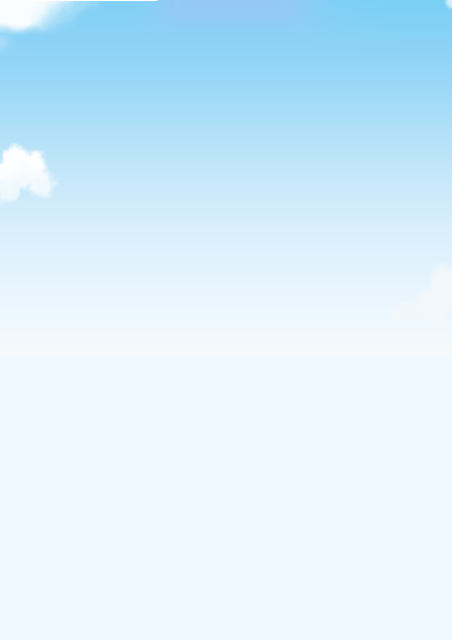
Reproduce this background procedurally as a Shadertoy shader.

```glsl
// Pale blue sky fading to a blank lower field, with soft clouds at the edges.
#define SHEET_ASPECT 0.708
#define HORIZON 0.561
#define NOISE_SCALE 48.0
#define CLOUD_RAGGED 0.026
#define FIELD_COLOR vec3(0.941, 0.973, 1.0)
#define VIOLET_TINT vec3(0.595, 0.785, 0.965)
#define CLOUD_WHITE vec3(0.995, 0.998, 1.0)
#define CLOUD_SHADE vec3(0.90, 0.955, 0.99)
#define PALE_CLOUD vec3(0.952, 0.970, 0.982)

// Hash and value noise
float hash(vec2 p) {
    vec3 q = fract(vec3(p.xyx) * 0.1031);
    q += dot(q, q.yzx + 33.33);
    return fract((q.x + q.y) * q.z);
}

float noise(vec2 p) {
    vec2 cell = floor(p), f = fract(p);
    f = f * f * (3.0 - 2.0 * f);
    return mix(mix(hash(cell), hash(cell + vec2(1, 0)), f.x),
               mix(hash(cell + vec2(0, 1)), hash(cell + vec2(1, 1)), f.x), f.y);
}

float fbm(vec2 p) {
    float sum = 0.0, weight = 0.5;
    for (int i = 0; i < 5; i++) {
        sum += weight * noise(p);
        p = mat2(1.6, 1.2, -1.2, 1.6) * p + 7.3;
        weight *= 0.5;
    }
    return sum;
}

// Vertical gradient: each stop is a colour and its depth below the top
vec3 skyColor(float depth) {
    vec4 stops[9] = vec4[9](
        vec4(0.505, 0.815, 0.960, 0.00), vec4(0.555, 0.825, 0.965, 0.07),
        vec4(0.605, 0.845, 0.967, 0.13), vec4(0.680, 0.875, 0.970, 0.195),
        vec4(0.760, 0.900, 0.980, 0.26), vec4(0.832, 0.928, 0.982, 0.333),
        vec4(0.880, 0.949, 0.990, 0.40), vec4(0.938, 0.973, 0.996, 0.51),
        vec4(0.957, 0.980, 0.988, 0.55));
    vec3 color = stops[0].rgb;
    for (int i = 1; i < 9; i++) {
        float t = (depth - stops[i - 1].w) / (stops[i].w - stops[i - 1].w);
        color = mix(color, stops[i].rgb, clamp(t, 0.0, 1.0));
    }
    return color;
}

// Coverage of round lobes (centre, radius) with a ragged edge
float cloud(vec2 p, vec3 lobes[5], float softness, float ragged) {
    float d = 1.0;
    for (int i = 0; i < 5; i++) d = min(d, length(p - lobes[i].xy) - lobes[i].z);
    d += ragged * (fbm(p * NOISE_SCALE) - 0.45);
    return 1.0 - smoothstep(-softness, softness, d);
}

void mainImage(out vec4 fragColor, in vec2 fragCoord) {
    vec2 uv = fragCoord / iResolution.xy;
    vec2 p = vec2(uv.x * SHEET_ASPECT, 1.0 - uv.y); // y runs downward

    // Sky, violet haze and brighter upper right
    vec3 color = skyColor(p.y);
    float haze = smoothstep(0.20, 0.29, p.x) * (1.0 - smoothstep(0.43, 0.54, p.x));
    color = mix(color, VIOLET_TINT, 0.85 * haze * (1.0 - smoothstep(0.005, 0.075, p.y)));
    color.r -= 0.025 * smoothstep(0.45, 0.65, p.x) * (1.0 - smoothstep(0.0, 0.12, p.y));

    // Flat field below the horizon
    color = mix(color, FIELD_COLOR, smoothstep(HORIZON - 0.008, HORIZON + 0.003, p.y));

    // Upper left bank with a feathered right end and a thin top streak
    float rough = fbm(p * NOISE_SCALE * 0.7) - 0.45;
    float bank = (1.0 - smoothstep(0.035, 0.061, p.y + 0.10 * p.x * p.x + 0.012 * rough))
               * (1.0 - smoothstep(0.065, 0.165, p.x + 0.9 * p.y + 0.06 * rough));
    float wisp = 0.25 * (1.0 - smoothstep(0.0, 0.03, length(p - vec2(0.0, 0.066)) + 0.02 * rough));
    float streak = (1.0 - smoothstep(0.0008, 0.0026, p.y)) * (1.0 - smoothstep(0.243, 0.250, p.x));
    color = mix(color, CLOUD_WHITE, max(max(bank * 0.97, wisp), streak));

    // Left cloud, shaded toward its base
    vec3 leftLobes[5] = vec3[5](
        vec3(0.028, 0.266, 0.036), vec3(0.054, 0.256, 0.021), vec3(0.063, 0.288, 0.024),
        vec3(0.015, 0.299, 0.021), vec3(0.083, 0.289, 0.010));
    float puff = cloud(p, leftLobes, 0.006, CLOUD_RAGGED);
    float shade = smoothstep(0.255, 0.325, p.y + 0.05 * (fbm(p * 30.0) - 0.5));
    color = mix(color, mix(CLOUD_WHITE, CLOUD_SHADE, 0.5 * shade), puff * (0.97 - 0.25 * shade));

    // Faint right cloud
    vec3 rightLobes[5] = vec3[5](
        vec3(0.706, 0.451, 0.037), vec3(0.675, 0.474, 0.026), vec3(0.642, 0.488, 0.014),
        vec3(0.688, 0.489, 0.020), vec3(0.621, 0.491, 0.008));
    color = mix(color, PALE_CLOUD, 0.85 * cloud(p, rightLobes, 0.008, CLOUD_RAGGED));

    // Small tuft in the upper right corner
    float tuft = length((p - vec2(0.709, 0.002)) * vec2(0.8, 1.0)) + 0.012 * rough;
    color = mix(color, CLOUD_WHITE, 0.65 * (1.0 - smoothstep(0.004, 0.013, tuft)));

    fragColor = vec4(color, 1.0);
}
```
